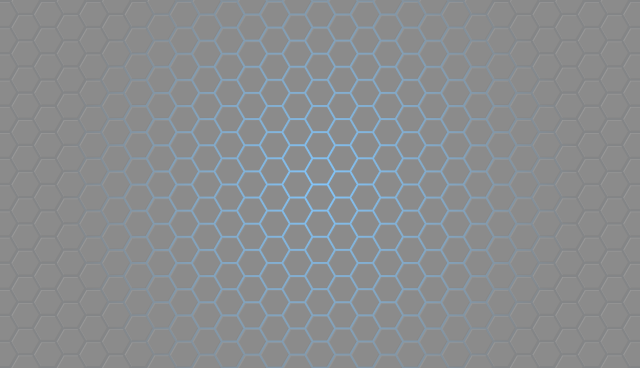
Write a WebGL 1 fragment shader that draws this pattern.

```glsl
precision highp float;
// Grey honeycomb of engraved grooves, lit blue by a round glow at the centre.

uniform vec2 u_resolution;

// Lengths are fractions of the canvas height.
const float CELL_PITCH = 0.0711;
const vec2 GRID_CENTER = vec2(0.0, -0.0012);
const float GLOW_RADIUS = 0.70;

// Lengths in units of one cell.
const float GROOVE_HALF_WIDTH = 0.037;
const vec2 BEVEL_OFFSET = vec2(-0.030, 0.026);

const float BEVEL_LIGHT = 0.050;
const float BEVEL_DARK = 0.025;
const vec3 PLATE_COLOR = vec3(0.547);
const vec3 GROOVE_COLOR = vec3(0.515, 0.521, 0.528);
const vec3 GLOW_COLOR = vec3(0.510, 0.775, 0.985);

// Distance to the nearest wall of a flat-topped hexagon grid.
float wallDistance(vec2 q) {
  vec2 period = vec2(sqrt(3.0), 1.0);
  vec2 a = mod(q, period) - 0.5 * period;
  vec2 b = mod(q - 0.5 * period, period) - 0.5 * period;
  vec2 local = abs(dot(a, a) < dot(b, b) ? a : b);
  return 0.5 - max(local.y, dot(local, vec2(0.5 * sqrt(3.0), 0.5)));
}

// Antialiased coverage of the groove.
float groove(vec2 q, float pixel) {
  float d = wallDistance(q) - GROOVE_HALF_WIDTH;
  return clamp(0.5 - d / pixel, 0.0, 1.0);
}

void main() {
  vec2 p = (gl_FragCoord.xy - 0.5 * u_resolution) / u_resolution.y;
  vec2 q = (p - GRID_CENTER) / CELL_PITCH - vec2(0.0, 0.5);
  float pixel = 1.0 / (u_resolution.y * CELL_PITCH);

  float glow = clamp(1.0 - length(p) / GLOW_RADIUS, 0.0, 1.0);
  float line = groove(q, pixel);

  // Bevel: light rim at the lower right, dark rim at the upper left.
  float lightRim = max(groove(q + BEVEL_OFFSET, pixel) - line, 0.0);
  float darkRim = max(groove(q - BEVEL_OFFSET, pixel) - line, 0.0);
  float bevel = BEVEL_LIGHT * lightRim - BEVEL_DARK * darkRim;

  vec3 lineColor = mix(GROOVE_COLOR, GLOW_COLOR, glow);
  vec3 color = mix(PLATE_COLOR, lineColor, line);
  color += bevel * (1.0 - glow);

  gl_FragColor = vec4(color, 1.0);
}
```
